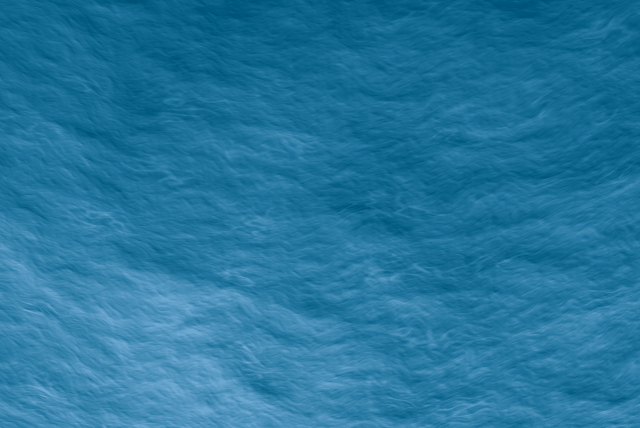
Write a Shadertoy shader that draws this texture.

```glsl
// Open sea seen from above: fine wind ripples over broad, curved swells.
// Octaves of stretched gradient noise are lit by their slope, then added
// to a soft overall gradient and turned into blues.

const vec3 DEEP_BLUE = vec3(0.02, 0.37, 0.52);
const vec3 MID_BLUE = vec3(0.14, 0.47, 0.63);
const vec3 PALE_BLUE = vec3(0.31, 0.58, 0.74);

const float MEAN_TONE = 0.45;
const float VERTICAL_FADE = 0.66;     // brighter towards the bottom
const float SIDE_FADE = 0.10;         // brighter towards the left
const float SLOPE_TONE = 0.16;        // glow of the lower left swell
const float SWELL_TONE = 0.34;
const float RIPPLE_TONE = 0.44;
const float GLINT_TONE = 0.30;
const float CORNER_SHADE = 0.16;

const float BEND = 0.24;              // curvature of the wave fronts
const vec2 SWELL_FREQ = vec2(1.7, 3.6);
const vec2 RIPPLE_FREQ = vec2(5.2, 11.0);
const vec2 GLINT_FREQ = vec2(15.0, 46.0);
const vec2 LIGHT_STEP = vec2(0.12, 0.36);
const int RIPPLE_OCTAVES = 5;
const float LACUNARITY = 1.9;
const float GAIN = 0.90;

vec2 gradientAt(vec2 cell) {
    vec3 h = fract(vec3(cell.xyx) * vec3(0.1031, 0.1030, 0.0973));
    h += dot(h, h.yzx + 33.33);
    float angle = 6.28318 * fract((h.x + h.y) * h.z);
    return vec2(cos(angle), sin(angle));
}

float gradientNoise(vec2 p) {
    vec2 i = floor(p);
    vec2 f = p - i;
    vec2 u = f * f * f * (f * (f * 6.0 - 15.0) + 10.0);
    float a = dot(gradientAt(i), f);
    float b = dot(gradientAt(i + vec2(1, 0)), f - vec2(1, 0));
    float c = dot(gradientAt(i + vec2(0, 1)), f - vec2(0, 1));
    float d = dot(gradientAt(i + vec2(1, 1)), f - vec2(1, 1));
    return mix(mix(a, b, u.x), mix(c, d, u.x), u.y);
}

// Wave height with partly sharpened crests
float waveHeight(vec2 p) {
    float n = gradientNoise(p);
    return 0.6 * n - 0.8 * sqrt(n * n + 0.003);
}

// Slope towards the light, summed over ever finer ripples
float rippleSlope(vec2 p) {
    float sum = 0.0;
    float weight = 1.0;
    vec2 freq = RIPPLE_FREQ;
    for (int i = 0; i < RIPPLE_OCTAVES; i++) {
        float tilt = 0.22 * sin(2.4 * float(i) + 0.6);
        vec2 s = vec2(p.x, p.y + tilt * p.x) * freq + 17.3 * float(i + 1);
        sum += weight * (waveHeight(s) - waveHeight(s + LIGHT_STEP));
        weight *= GAIN;
        freq *= LACUNARITY;
    }
    return sum;
}

// Thin bright crest lines, gathered in patches
float crestGlints(vec2 p) {
    float ridge = 1.0 - abs(gradientNoise(p * GLINT_FREQ + 71.0)) * 2.2;
    float patches = smoothstep(0.0, 0.45, gradientNoise(p * vec2(6.0, 13.0) + 41.0));
    return smoothstep(0.60, 1.0, ridge) * patches;
}

vec3 seaColor(float tone) {
    float t = clamp(tone, -0.22, 1.35) * 2.0;
    return t < 1.0 ? mix(DEEP_BLUE, MID_BLUE, t) : mix(MID_BLUE, PALE_BLUE, t - 1.0);
}

void mainImage(out vec4 fragColor, in vec2 fragCoord) {
    vec2 uv = fragCoord / iResolution.xy;
    vec2 p = fragCoord / iResolution.y;
    float centerX = 0.5 * iResolution.x / iResolution.y;

    // Bend the wave fronts into a shallow bowl and disturb them
    float across = p.x - centerX;
    vec2 q = vec2(p.x, p.y - BEND * across * across);
    q += 0.030 * vec2(gradientNoise(p * 4.0 + 5.0), gradientNoise(p * 5.0 + 29.0));
    q.y += 0.008 * gradientNoise(p * 17.0 + 53.0);

    // Broad light
    float tone = MEAN_TONE + VERTICAL_FADE * (0.5 - uv.y) + SIDE_FADE * (0.5 - uv.x);
    float edge = p.y - 0.55 + 0.67 * p.x + 0.15 * gradientNoise(p * 5.0 + 11.0);
    tone += SLOPE_TONE * (smoothstep(0.12, -0.12, edge) - 0.2);
    vec2 corner = uv - 0.5;
    tone -= CORNER_SHADE * (dot(corner, corner) - 0.17);

    // Swells and ripples
    float swell = gradientNoise(q * SWELL_FREQ + 3.7);
    swell += 0.6 * gradientNoise(q * SWELL_FREQ * 2.3 + 13.1);
    tone += SWELL_TONE * swell;
    float strength = mix(1.15, 0.75, uv.y);
    tone += strength * RIPPLE_TONE * rippleSlope(q);
    tone += strength * GLINT_TONE * crestGlints(q);

    fragColor = vec4(clamp(seaColor(tone), 0.0, 1.0), 1.0);
}
```
